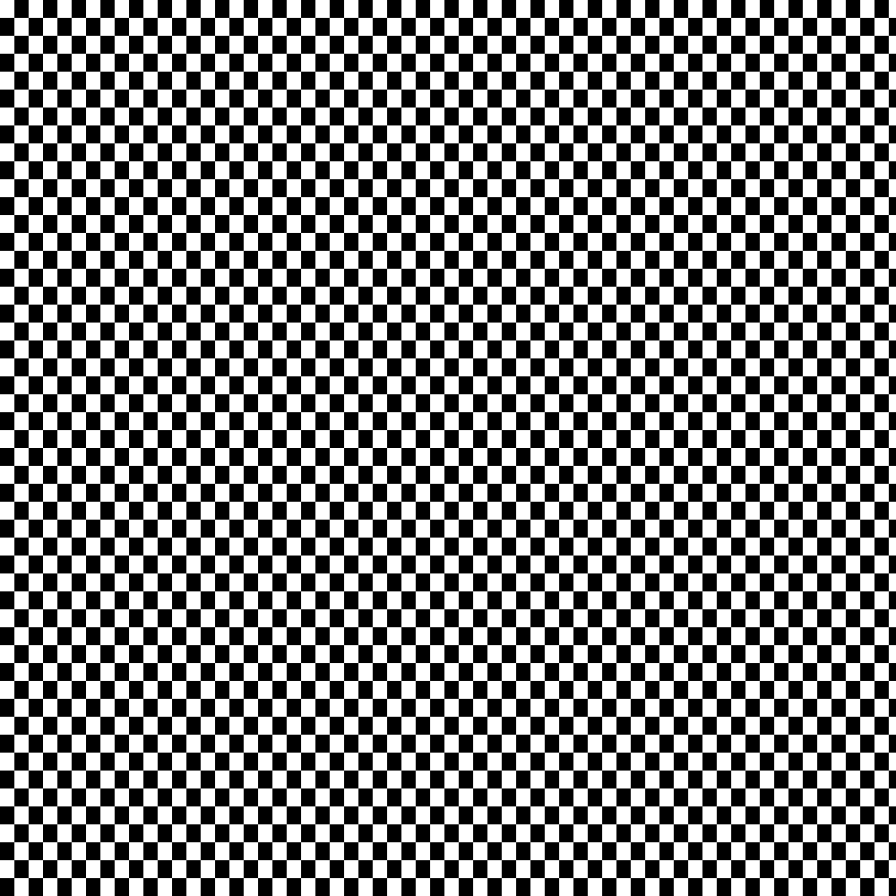
This pattern is drawn by a Shadertoy shader. Its source:

```glsl
// Black and white checkerboard of slightly tall cells, 62.5 across by 50 down.
// Each axis is a signed square wave with box-filtered edges; the product
// of the two waves gives the alternating cells.

#define COLUMNS 62.5
#define ROWS 50.0
#define EDGE_PIXELS 1.0
#define DARK vec3(0.0)
#define LIGHT vec3(1.0)

// +1 inside even cells, -1 inside odd cells, linear ramp across each boundary
vec2 alternatingWave(vec2 cell, vec2 edgeWidth) {
    vec2 boundaryDistance = 0.5 - abs(mod(cell + 0.5, 2.0) - 1.0);
    return clamp(2.0 * boundaryDistance / edgeWidth, -1.0, 1.0);
}

void mainImage(out vec4 fragColor, in vec2 fragCoord) {
    // Canvas position and pixel size, both measured in cells
    vec2 cellsPerPixel = vec2(COLUMNS, ROWS) / iResolution.xy;
    vec2 cell = fragCoord * cellsPerPixel;

    // Cells of even parity are dark, starting from the lower left corner
    vec2 wave = alternatingWave(cell, EDGE_PIXELS * cellsPerPixel);
    float lightness = 0.5 - 0.5 * wave.x * wave.y;

    fragColor = vec4(mix(DARK, LIGHT, lightness), 1.0);
}
```
